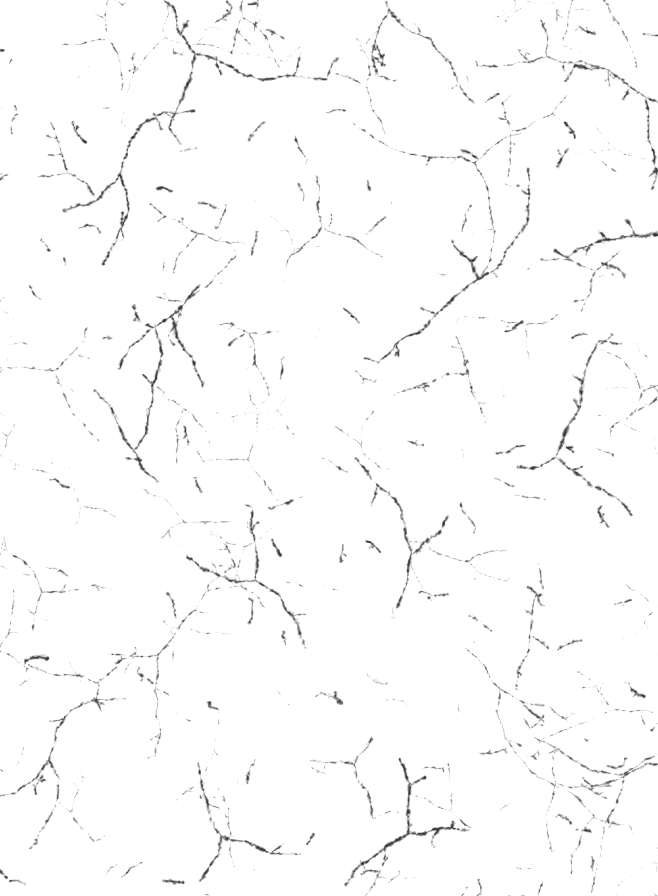
This texture is drawn by a Shadertoy shader. Its source:

```glsl
const vec3 PAPER = vec3(1.0);
const vec3 INK = vec3(0.22);
const float SOFT_EDGE = 0.0017;    // half width of the edge ramp
const float LINE_WIDTH = 0.0010;   // half width of an unworn crack
const float GRAIN_DEPTH = 0.0042;  // how strongly grain eats the lines
const float WEAR = 0.0024;         // width lost by the faintest cracks
const float BEND = 1.0;            // turn between steps, radians
const float TWIG_CHANCE = 0.3;
const float STEP_SHARE = 0.15;     // step length per cell size
const int MAX_STEPS = 5;

float hash(vec2 p) {
    return fract(sin(dot(p, vec2(127.1, 311.7))) * 43758.5453);
}

float noise(vec2 p) {
    vec2 i = floor(p), f = fract(p);
    f = f * f * (3.0 - 2.0 * f);
    vec2 e = vec2(0.0, 1.0);
    return mix(mix(hash(i), hash(i + e.yx), f.x),
               mix(hash(i + e.xy), hash(i + e.yy), f.x), f.y);
}

vec2 noise2(vec2 p) {
    return vec2(noise(p), noise(p + 37.3)) - 0.5;
}

vec2 direction(float angle) {
    return vec2(cos(angle), sin(angle));
}

float stroke(vec2 p, vec2 a, vec2 b, float width) {
    vec2 ab = b - a;
    float t = clamp(dot(p - a, ab) / dot(ab, ab), 0.0, 1.0);
    float d = length(p - a - ab * t);
    return 1.0 - smoothstep(width - SOFT_EDGE, width + SOFT_EDGE, d);
}

// Wandering arms from one origin, with side twigs
float crack(vec2 p, vec2 origin, float seed, float stepSize, int arms, float steps, float width) {
    float ink = 0.0;
    float facing = 6.2832 * hash(vec2(seed, 0.5));
    for (int arm = 0; arm < arms; arm++) {
        vec2 key = vec2(seed, 3.0 + 17.0 * float(arm));
        float heading = facing + 2.2 * float(arm) + 0.8 * hash(key);
        float count = steps * mix(0.25, 1.0, hash(key + 0.37));
        vec2 a = origin;
        for (int i = 0; i < MAX_STEPS; i++) {
            if (float(i) >= count) break;
            key.y += 1.0;
            heading += BEND * (hash(key) - 0.5);
            float span = stepSize * (0.7 + 0.6 * hash(key + 0.21));
            vec2 b = a + span * direction(heading);
            float taper = 0.0005 * float(i) / steps;
            ink = max(ink, stroke(p, a, b, width - taper));

            float pick = hash(key + 0.63);
            if (pick < TWIG_CHANCE) {
                float side = pick < 0.5 * TWIG_CHANCE ? -1.0 : 1.0;
                vec2 tip = b + span * (0.3 + 0.5 * hash(key + 0.81))
                             * direction(heading + side * 1.1);
                ink = max(ink, stroke(p, b, tip, width - taper - 0.0002));
            }
            a = b;
        }
    }
    return ink;
}

// One jittered grid of cracks
float crackLayer(vec2 p, float cell, int arms, float steps, float share, float minWear, float salt, float grain) {
    float ink = 0.0;
    vec2 home = floor(p / cell);
    for (int y = -1; y <= 1; y++) {
        for (int x = -1; x <= 1; x++) {
            vec2 id = home + vec2(x, y);
            vec2 key = id + salt;
            if (hash(key) > share) continue;
            vec2 jitter = vec2(hash(key + 5.2), hash(key + 9.7));
            float fade = hash(key + 2.9);
            float wear = WEAR * mix(minWear, 1.0, fade * fade);
            float width = LINE_WIDTH + GRAIN_DEPTH * grain - wear;
            float seed = 100.0 * hash(key + 13.1);
            ink = max(ink, crack(p, (id + jitter) * cell, seed, STEP_SHARE * cell, arms, steps, width));
        }
    }
    return ink;
}

void mainImage(out vec4 fragColor, in vec2 fragCoord) {
    vec2 p = fragCoord / iResolution.y;

    // Grain breaks lines into dashes; the warp makes them jagged
    float grain = 0.5 * noise(p * 190.0) + 0.5 * noise(p * 430.0 + 11.0) - 0.5;
    vec2 q = p + 0.0045 * noise2(p * 65.0) + 0.0012 * noise2(p * 210.0 + 5.0);

    // Long cracks, faint webs and short chips
    float ink = crackLayer(q, 0.19, 3, 5.0, 0.95, 0.0, 21.0, grain);
    ink = max(ink, crackLayer(q, 0.12, 3, 4.0, 0.75, 0.4, 57.0, grain));
    ink = max(ink, crackLayer(q, 0.06, 1, 3.0, 0.75, 0.1, 83.0, grain));

    fragColor = vec4(mix(PAPER, INK, ink), 1.0);
}
```
